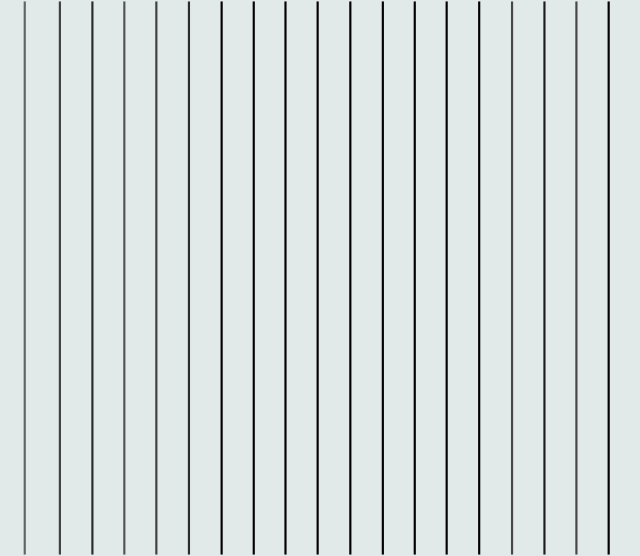
Give the GLSL for this pattern, as a WebGL 1 fragment shader.

```glsl
precision highp float;

uniform vec2 u_resolution;

#define LINE_COUNT 19.0
#define FIRST_X 0.0422
#define PITCH 0.05053
#define LINE_WIDTH 0.0034
#define END_MARGIN 0.0026
#define DRIFT 0.0006
#define PAPER vec3(0.885, 0.916, 0.912)
#define INK vec3(0.012, 0.006, 0.008)

// Share of a pixel centred at offset that lies inside a centred band.
float boxCoverage(float offset, float halfSize, float pixel) {
  float low = max(offset - 0.5 * pixel, -halfSize);
  float high = min(offset + 0.5 * pixel, halfSize);
  return clamp((high - low) / pixel, 0.0, 1.0);
}

// Slightly uneven spacing from layered sines; the first line sits further out.
float lineCentre(float index) {
  float drift = cos(0.3 * (index - 3.0)) - cos(1.366 * (index - 4.0));
  float outward = 0.0035 * (1.0 - step(0.5, index));
  return FIRST_X + PITCH * index + DRIFT * drift - outward;
}

// Ink is solid in the middle and faded in varying amounts toward the sides.
float lineFade(float index) {
  float leftFade = 0.27 + 0.1 * cos(2.0944 * index - 0.5);
  leftFade += 0.07 * (1.0 - step(0.5, index));
  float rightFade = 0.21 - 0.09 * cos(3.14159 * index);
  rightFade *= 1.0 - step(17.5, index);
  return leftFade * (1.0 - step(5.5, index)) + rightFade * step(14.5, index);
}

void main() {
  vec2 uv = gl_FragCoord.xy / u_resolution;
  vec2 pixel = 1.0 / u_resolution;

  // Nearest line in the row
  float index = floor((uv.x - FIRST_X) / PITCH + 0.5);
  index = clamp(index, 0.0, LINE_COUNT - 1.0);

  float across = boxCoverage(uv.x - lineCentre(index), 0.5 * LINE_WIDTH, pixel.x);
  float along = boxCoverage(uv.y - 0.5, 0.5 - END_MARGIN, pixel.y);

  vec3 ink = mix(INK, PAPER, lineFade(index));
  gl_FragColor = vec4(mix(PAPER, ink, across * along), 1.0);
}
```
